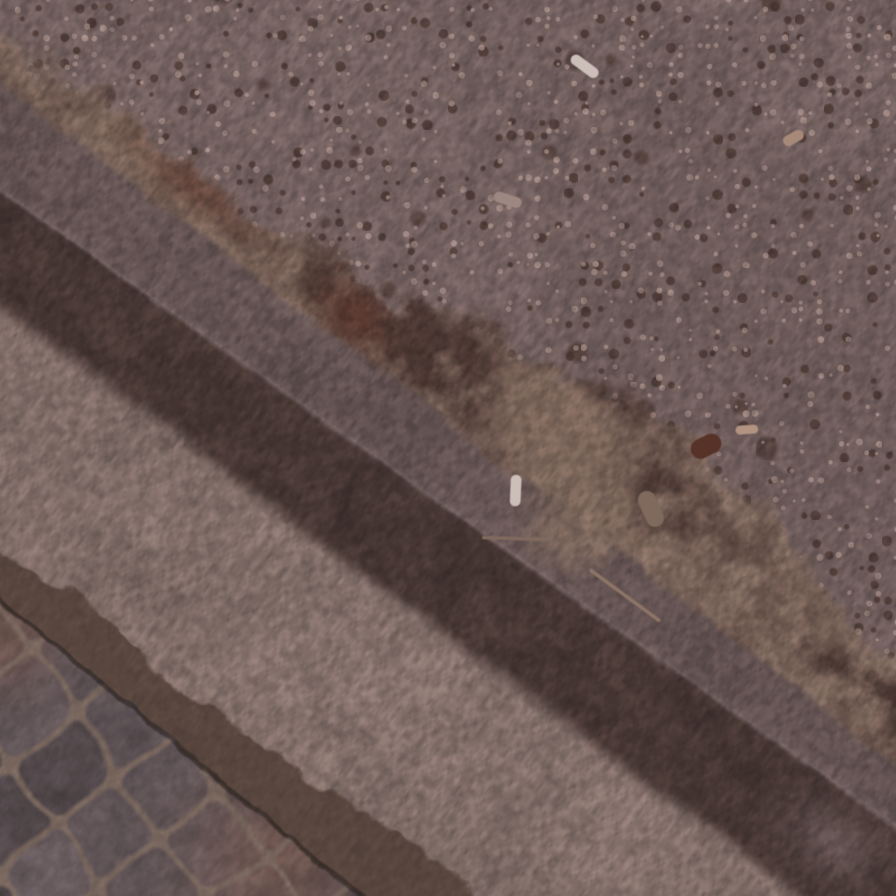
Give the GLSL for this texture, as a WebGL 1 fragment shader.

```glsl
precision highp float;
uniform vec2 u_resolution;

const vec3 ASPHALT = vec3(0.445, 0.375, 0.37);
const vec3 KERB = vec3(0.385, 0.322, 0.318);
const vec3 GUTTER = vec3(0.275, 0.213, 0.2);
const vec3 SLAB = vec3(0.5, 0.425, 0.405);
const vec3 MORTAR = vec3(0.345, 0.275, 0.245);
const vec3 COBBLE = vec3(0.35, 0.307, 0.318);
const vec3 GROUT = vec3(0.47, 0.4, 0.365);
const vec3 SAND = vec3(0.5, 0.412, 0.365);
const vec3 SOIL = vec3(0.27, 0.195, 0.175);
const vec3 RUST = vec3(0.34, 0.195, 0.155);
const vec3 PAPER = vec3(0.8, 0.75, 0.73);
// Edges as (height at left, slope)
const vec2 KERB_TOP = vec2(0.909, -0.76);
const vec2 KERB_FOOT = vec2(0.785, -0.71);
const vec2 GUTTER_FOOT = vec2(0.659, -0.735);
const vec2 SLAB_FOOT = vec2(0.39, -0.73);
const vec2 MORTAR_FOOT = vec2(0.33, -0.82);
const float COBBLE_SIZE = 0.086;
const float GRAIN_SCALE = 135.0;
const float GRAIN_GAIN = 0.23;

float hash(vec2 p) {
  vec3 q = fract(p.xyx * 0.1031);
  q += dot(q, q.yzx + 33.33);
  return fract((q.x + q.y) * q.z);
}
float noise(vec2 p) {
  vec2 i = floor(p), f = fract(p), e = vec2(1.0, 0.0);
  f = f * f * (3.0 - 2.0 * f);
  return mix(mix(hash(i), hash(i + e), f.x), mix(hash(i + e.yx), hash(i + 1.0), f.x), f.y);
}
float fbm(vec2 p) {
  float sum = 0.0, gain = 0.53;
  for (int i = 0; i < 4; i++) {
    sum += gain * noise(p);
    p = mat2(1.6, 1.2, -1.2, 1.6) * p + 7.3;
    gain *= 0.5;
  }
  return sum;
}
vec2 kerbFrame(vec2 p) {
  return vec2(0.8 * p.x - 0.6 * p.y, 0.6 * p.x + 0.8 * p.y);
}
float height(vec2 p, vec2 edge) {
  return p.y - edge.x - edge.y * p.x;
}
float above(vec2 p, vec2 edge, float soft) {
  return smoothstep(-soft, soft, height(p, edge));
}
// Soft ellipse lying along the kerb
float blob(vec2 p, float x, float y, float rx, float ry) {
  vec2 q = kerbFrame(p - vec2(x, y)) / vec2(rx, ry);
  return exp(-dot(q, q));
}
float stroke(vec2 p, vec2 a, vec2 b, float radius) {
  vec2 d = b - a;
  float t = clamp(dot(p - a, d) / dot(d, d), 0.0, 1.0);
  return 1.0 - smoothstep(radius - 0.0015, radius + 0.0015, length(p - a - d * t));
}
// Scattered round chips, one candidate per cell
float chips(vec2 p, float scale, float density) {
  vec2 cell = floor(p * scale);
  vec2 centre = 0.3 + 0.4 * vec2(hash(cell + 3.1), hash(cell + 17.7));
  float radius = 0.15 + 0.22 * hash(cell + 41.3), d = length(fract(p * scale) - centre);
  return step(1.0 - density, hash(cell)) * (1.0 - smoothstep(radius - 0.1, radius + 0.1, d));
}
vec3 cobbles(vec2 p) {
  vec2 q = p - vec2(0.065, 0.082) + 0.016 * (vec2(noise(p * 17.0), noise(p * 17.0 + 40.0)) - 0.5);
  q = mat2(0.82, -0.62, 0.57, 0.78) * q / COBBLE_SIZE;
  float box = length(max(abs(fract(q) - 0.5) - 0.32, 0.0)) - 0.12;
  vec3 stone = COBBLE * (0.86 + 0.28 * hash(floor(q) + 9.0));
  float warm = max(blob(p, 0.0, 0.29, 0.06, 0.06), blob(p, 0.31, 0.04, 0.09, 0.09));
  stone = mix(stone, vec3(0.43, 0.335, 0.31), warm);
  return mix(stone * (0.85 + 0.3 * fbm(p * 45.0)), GROUT, smoothstep(-0.02, 0.06, box));
}

void main() {
  vec2 p = gl_FragCoord.xy / u_resolution;
  float broad = fbm(p * 9.0) - 0.5, rough = fbm(p * 34.0 + 11.0) - 0.5;
  vec2 worn = p + vec2(0.0, 0.018 * broad + 0.016 * rough);
  vec2 ragged = p + vec2(0.0, 0.05 * broad + 0.03 * rough);

  // Road with loose aggregate
  float road = above(worn, KERB_TOP, 0.006);
  vec3 asphalt = ASPHALT * (1.0 + 0.18 * broad);
  asphalt = mix(asphalt, KERB * 1.07, 0.8 * blob(p, 0.93, 0.58, 0.3, 0.2));
  asphalt = mix(asphalt, SOIL, 0.75 * chips(p, 62.0, 0.22));
  asphalt = mix(asphalt, SOIL, 0.6 * chips(p + 0.37, 28.0, 0.06));
  asphalt = mix(asphalt, SLAB * 1.3, 0.7 * chips(p + 0.71, 95.0, 0.18));

  // Dirt beside the kerb
  float bulge = (p.x - 0.76) / 0.24;
  float width = 0.06 + 0.125 * exp(-bulge * bulge) + 0.11 * broad + 0.07 * rough;
  float dirt = 1.0 - smoothstep(-0.015, 0.02, height(p, KERB_TOP) - width);
  float soil = blob(p, 0.45, 0.625, 0.15, 0.045) + blob(p, 0.62, 0.61, 0.13, 0.018)
    + 0.8 * blob(p, 0.74, 0.445, 0.08, 0.03) + blob(p, 0.98, 0.225, 0.1, 0.02);
  vec3 earth = mix(SAND, SOIL, clamp(soil * (1.0 + 2.0 * rough) + 0.12 + 1.2 * rough, 0.0, 1.0));
  earth = mix(earth, RUST, 0.8 * blob(p, 0.395, 0.648, 0.045, 0.035));
  earth = mix(earth, RUST, 0.6 * blob(p, 0.22, 0.79, 0.09, 0.022));
  asphalt = mix(asphalt, earth, 0.88 * dirt);

  // Bands stacked from the lower left up to the road
  float joint = abs(height(p, MORTAR_FOOT) + 0.012 * rough);
  vec3 color = mix(cobbles(p), MORTAR, above(p + 0.012 * rough, MORTAR_FOOT, 0.004));
  color *= 0.65 + 0.35 * smoothstep(0.001, 0.006, joint);
  float slab = above(ragged, SLAB_FOOT, 0.004);
  color = mix(color, SLAB * (1.0 + 0.2 * broad + 0.15 * rough), slab);
  color = mix(color, GUTTER * (1.0 + 0.35 * rough), above(worn, GUTTER_FOOT, 0.016));
  color = mix(color, KERB * (1.0 + 0.15 * broad), above(p + 0.005 * rough, KERB_FOOT, 0.004));
  color += 0.05 * exp(-abs(height(p, KERB_FOOT) - 0.004) / 0.004);
  color = mix(color, asphalt, road);

  // Spilled sand and a pale stain
  float spill = blob(p, 0.61, 0.53, 0.08, 0.06) + blob(p, 0.65, 0.425, 0.055, 0.075);
  spill = smoothstep(0.3, 0.8, spill + 0.7 * rough) * above(p, KERB_FOOT, 0.012);
  color = mix(color, SAND * (1.0 + 0.4 * rough), 0.75 * spill);
  color = mix(color, KERB * 1.05, 0.85 * blob(p, 0.93, 0.06, 0.055, 0.035));

  // Stretched grain
  vec2 g = kerbFrame(p) * GRAIN_SCALE * vec2(1.25, 0.8);
  float grain = noise(g) + 0.6 * noise(g * 1.9 + 31.0) - 0.8;
  color *= 1.0 + GRAIN_GAIN * grain * mix(0.55, 1.0, slab);

  // Twigs, leaves and litter
  color = mix(color, SAND, stroke(p, vec2(0.54, 0.4), vec2(0.61, 0.398), 0.002));
  color = mix(color, SAND * 1.1, stroke(p, vec2(0.66, 0.363), vec2(0.735, 0.308), 0.002));
  color = mix(color, RUST, stroke(p, vec2(0.782, 0.499), vec2(0.794, 0.505), 0.011));
  color = mix(color, SAND, stroke(p, vec2(0.722, 0.442), vec2(0.731, 0.422), 0.01));
  color = mix(color, SAND * 1.4, stroke(p, vec2(0.826, 0.52), vec2(0.841, 0.521), 0.005));
  color = mix(color, SAND * 1.3, stroke(p, vec2(0.88, 0.843), vec2(0.891, 0.849), 0.006));
  color = mix(color, SLAB * 1.25, stroke(p, vec2(0.557, 0.78), vec2(0.576, 0.774), 0.006));
  color = mix(color, PAPER, stroke(p, vec2(0.643, 0.933), vec2(0.662, 0.919), 0.006));
  color = mix(color, PAPER, stroke(p, vec2(0.576, 0.464), vec2(0.575, 0.441), 0.006));
  gl_FragColor = vec4(color, 1.0);
}
```
